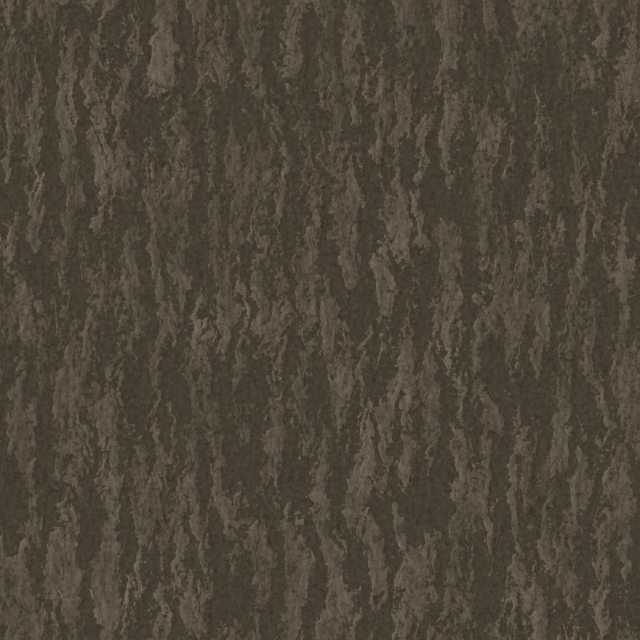
Reproduce this texture procedurally as a Shadertoy shader.

```glsl
// Weathered tree bark: broken upright ridges, dark gritty furrows and fine cracks.

const vec3 FURROW = vec3(0.250, 0.220, 0.172);
const vec3 RIDGE = vec3(0.432, 0.392, 0.337);
const vec3 TAN_TINT = vec3(0.022, 0.010, -0.012);
const vec2 RIDGE_FREQ = vec2(34.0, 6.5);     // main ridges per canvas
const vec2 SLIVER_FREQ = vec2(66.0, 13.0);   // narrow strips between them
const vec2 ROUGH_FREQ = vec2(95.0, 55.0);    // ragged ridge outlines
const vec2 CRACK_FREQ = vec2(30.0, 27.0);
const float GRIT_FREQ = 230.0;
const float LEAN = 0.032;
const float RAGGED = 0.013;
const float RELIEF = 0.45;
const float CRACK_DEPTH = 0.30;
const float GRIT_AMOUNT = 0.34;

float hash(vec2 cell) {
    uvec2 q = uvec2(ivec2(cell)) * uvec2(1597334673u, 3812015801u);
    uint n = (q.x ^ q.y) * 1597334673u;
    n = (n ^ (n >> 15)) * 2246822519u;
    return float((n ^ (n >> 13)) >> 8) / 16777216.0;
}

float cornerSlope(vec2 cell, vec2 offset) {
    float angle = 6.28319 * hash(cell);
    return dot(vec2(cos(angle), sin(angle)), offset);
}

// Signed gradient noise
float noise(vec2 p) {
    vec2 i = floor(p), f = p - i;
    vec2 u = f * f * f * (f * (f * 6.0 - 15.0) + 10.0);
    vec2 e = vec2(1.0, 0.0);
    float low = mix(cornerSlope(i, f), cornerSlope(i + e.xy, f - e.xy), u.x);
    float high = mix(cornerSlope(i + e.yx, f - e.yx), cornerSlope(i + e.xx, f - e.xx), u.x);
    return mix(low, high, u.y);
}

float fbm(vec2 p) {
    float sum = 0.0, amp = 1.0;
    for (int k = 0; k < 4; k++) {
        sum += amp * noise(p);
        p = mat2(1.6, 1.2, -1.2, 1.6) * p + 17.3;
        amp *= 0.5;
    }
    return sum;
}

// Bends the ridges gently and frays their sides
vec2 warp(vec2 p) {
    float bend = LEAN * noise(p * 5.0 + 3.7);
    float fray = RAGGED * fbm(p * vec2(36.0, 30.0) + 51.0);
    float shift = 0.07 * noise(p * vec2(32.0, 9.0) + 23.0);
    return p + vec2(bend + fray, shift);
}

float barkHeight(vec2 p) {
    vec2 w = warp(p);
    return noise(w * RIDGE_FREQ)
         + 0.60 * noise(w * SLIVER_FREQ + 41.0)
         + 0.38 * fbm(w * ROUGH_FREQ + 87.0);
}

void mainImage(out vec4 fragColor, in vec2 fragCoord) {
    vec2 p = fragCoord / iResolution.y;
    float height = barkHeight(p);
    float slope = height - barkHeight(p + vec2(-0.0028, 0.0016));

    // Grain at two sizes, shared by ridge edges and surfaces
    float grit = 0.6 * noise(p * GRIT_FREQ) + 0.6 * noise(p * GRIT_FREQ * 0.53 + 9.0);

    // Plates stand above the furrows with crumbling edges
    float plate = smoothstep(-0.07, 0.15, height + 0.22 * grit);
    float rim = plate * (1.0 - smoothstep(0.10, 0.32, height));
    float fibre = fbm(p * vec2(120.0, 38.0) + 63.0);
    float patches = noise(p * vec2(22.0, 7.0) + 31.0) + 0.5 * noise(p * 4.0 + 11.0);

    // Thin wandering cracks, opened only in places
    float crackLine = abs(fbm(warp(p) * CRACK_FREQ + 71.0));
    float crack = 1.0 - smoothstep(0.015, 0.085, crackLine);
    crack *= smoothstep(-0.15, 0.15, noise(p * 17.0 + 5.0));

    // Combine surface tone, side light and pits
    float plateTone = 0.54 + 0.42 * fibre + 0.42 * patches;
    float furrowTone = 0.14 + 0.14 * fibre;
    float tone = mix(furrowTone, plateTone, plate);
    tone += RELIEF * clamp(slope, -0.35, 0.40) * mix(0.30, 1.0, plate);
    tone -= CRACK_DEPTH * crack * mix(0.35, 1.0, plate);
    tone += GRIT_AMOUNT * grit;
    tone -= 0.22 * plate * smoothstep(0.20, 0.42, noise(p * 125.0 + 19.0));
    tone = clamp(tone, -0.16, 1.18);

    vec3 color = mix(FURROW, RIDGE, tone);
    color += TAN_TINT * rim * smoothstep(-0.1, 0.25, slope);
    fragColor = vec4(color, 1.0);
}
```
